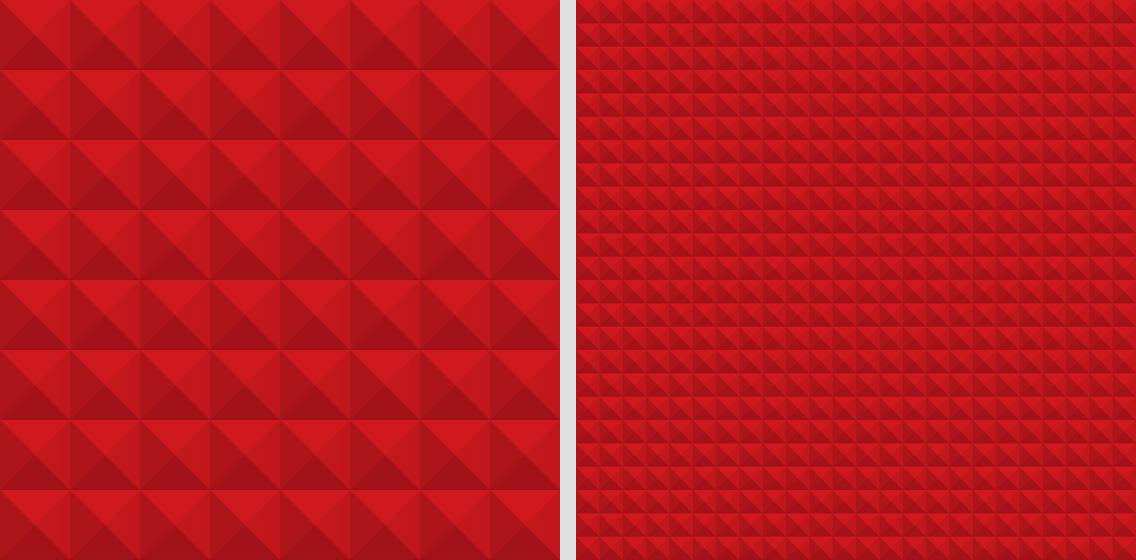
Left: one tile. Right: repeated 3 by 3.
Write a Shadertoy shader that draws this pattern.

```glsl
// Eight by eight grid of red pyramid studs, lit from the upper right.

// Colour of one pyramid; p runs from -0.5 to 0.5 across the cell
vec3 pyramid(vec2 p, float pixel) {
    float aboveRising = smoothstep(-pixel, pixel, p.y - p.x);
    float aboveFalling = smoothstep(-pixel, pixel, p.y + p.x);

    vec3 top = vec3(0.816, 0.094, 0.122);
    vec3 right = vec3(0.761, 0.092, 0.110);
    vec3 left = vec3(0.680, 0.082, 0.102);
    vec3 bottom = vec3(0.634, 0.072, 0.094);

    // Faint shading of the sides and a thin crease at the foot
    right *= 1.0 + 0.03 * (0.25 - p.x);
    left *= 1.0 + 0.03 * (p.x + 0.25);
    bottom *= 1.0 - 0.06 * (1.0 - smoothstep(0.0, 0.025, p.y + 0.5));

    return mix(mix(bottom, left, aboveRising),
               mix(right, top, aboveRising), aboveFalling);
}

void mainImage(out vec4 fragColor, in vec2 fragCoord) {
    vec2 p = fract(8.0 * fragCoord / iResolution.xy) - 0.5;
    vec2 pixel = 8.0 / iResolution.xy;
    float softness = max(pixel.x, pixel.y);

    // Blend with the mirrored face where neighbouring cells meet
    vec2 seam = 0.5 - 0.5 * smoothstep(vec2(0.0), 0.6 * pixel, 0.5 - abs(p));
    vec3 colour = pyramid(p, softness);
    colour = mix(colour, pyramid(vec2(-p.x, p.y), softness), seam.x);
    colour = mix(colour, pyramid(vec2(p.x, -p.y), softness), seam.y);

    fragColor = vec4(colour, 1.0);
}
```
